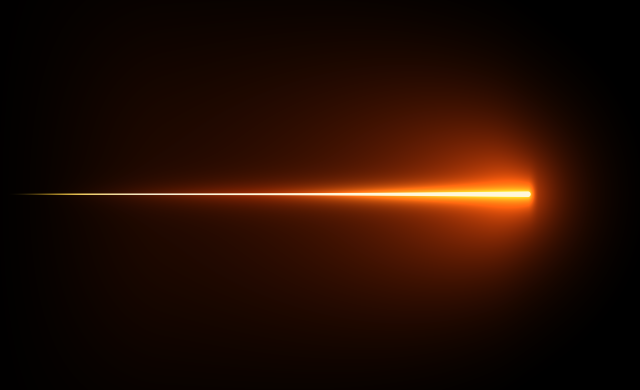
A WebGL 1 fragment shader for this background:

```glsl
precision highp float;
// A fiery streak flying right: white-hot core, golden head and a teardrop ember glow.

uniform vec2 u_resolution;

const vec2 HEAD = vec2(0.533, 0.002);
const float TAIL_X = -0.806;
const vec3 GOLD = vec3(1.0, 0.80, 0.18);
const vec3 EMBER = vec3(0.48, 0.13, 0.01);
const vec3 WHITE_HOT = vec3(1.0, 0.97, 0.86);

// Distance to a horizontal segment from tailX to the head
float streakDistance(vec2 p, vec2 head, float tailX) {
  return length(p - vec2(clamp(p.x, tailX, head.x), head.y));
}

// Softened focal-ellipse radius around the head, stretched into a teardrop on the left
float teardropRadius(vec2 q) {
  float behind = min(q.x, 0.0);
  float ahead = max(q.x, 0.0);
  float front = 0.02 * smoothstep(-0.10, 0.10, q.x);
  return sqrt(dot(q, q) + 0.0009) + 0.60 * behind + 0.50 * ahead
    - 0.14 * behind * behind + front;
}

// Dark brown through orange as the heat rises
vec3 heatColor(float heat) {
  return heat * vec3(1.0, 0.27 + 0.13 * heat * heat, 0.01 + 0.05 * heat);
}

void main() {
  // Centred coordinates, one unit per canvas height
  vec2 p = (gl_FragCoord.xy - 0.5 * u_resolution) / u_resolution.y;
  float pixel = 1.0 / u_resolution.y;
  float along = clamp((p.x - TAIL_X) / (HEAD.x - TAIL_X), 0.0, 1.0);
  float d = streakDistance(p, HEAD, TAIL_X);

  // Wide teardrop glow, fading out at the tail
  float heat = 1.1 * exp(-teardropRadius(p - HEAD) / 0.125) - 0.02;
  heat *= smoothstep(-0.90, -0.40, p.x);
  vec3 color = heatColor(clamp(heat, 0.0, 0.85));

  // Red halo along the streak, turning gold near the head
  float ahead = 1.0 - smoothstep(0.0, 0.03, p.x - HEAD.x);
  float redHalo = smoothstep(0.05, 0.55, along) * exp(-d / 0.026);
  float goldHalo = smoothstep(0.45, 0.92, along) * exp(-d / 0.015);
  color += ahead * (EMBER * redHalo + GOLD * goldHalo);

  // Thin core, widening and whitening towards the rounded head
  float halfWidth = mix(0.0014, 0.0068, pow(along, 3.0));
  float core = 1.0 - smoothstep(halfWidth - 0.5 * pixel, halfWidth + 0.8 * pixel, d);
  core *= smoothstep(0.0, 0.16, along);
  vec3 coreColor = mix(GOLD, WHITE_HOT, smoothstep(0.05, 0.3, along));
  color = mix(color, coreColor, core);

  gl_FragColor = vec4(clamp(color, 0.0, 1.0), 1.0);
}
```
